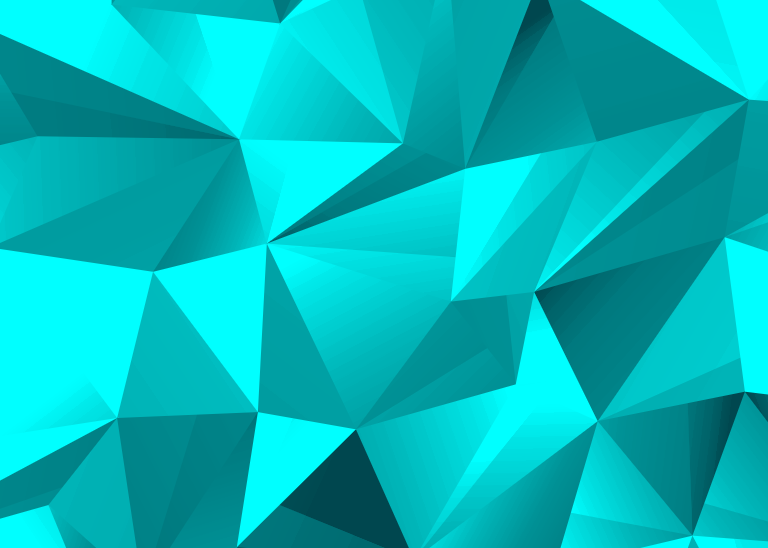
Reproduce this background procedurally as a WebGL 2 fragment shader.

```glsl
#version 300 es
precision highp float;
precision highp int;
// Low-poly backdrop: irregular shaded triangles in cyan and deep teal.

uniform vec2 u_resolution;
out vec4 outColor;

const float CELL_SIZE = 0.26;     // mesh spacing, in canvas heights
const float JITTER = 0.68;        // vertex scatter, in cells
const float MIN_SPAN = 0.03;      // weakest gradient inside a facet
const float MAX_SPAN = 0.42;      // strongest gradient inside a facet
const float BANDS = 44.0;         // fine steps in the gradients
const float BAND_STRENGTH = 0.5;
const float FOLD_CHANCE = 0.45;   // share of facets with a crease
const float FOLD_SHADE = 0.1;     // tone change across a crease
const int SEED = 17;

// Tone curve: area share below each level, and the level itself
const int KNOTS = 7;
const float SHARE[KNOTS] = float[](0.0, 0.04, 0.12, 0.38, 0.58, 0.75, 0.81);
const float LEVEL[KNOTS] = float[](0.28, 0.375, 0.475, 0.57, 0.715, 0.9, 1.0);

// Integer hash giving three values in 0..1
vec3 hash3(ivec3 key) {
    uvec3 v = uvec3(key + SEED) * 1664525u + 1013904223u;
    v.x += v.y * v.z; v.y += v.z * v.x; v.z += v.x * v.y;
    v ^= v >> 16u;
    v.x += v.y * v.z; v.y += v.z * v.x; v.z += v.x * v.y;
    return vec3(v >> 8u) / 16777216.0;
}

float cross2(vec2 a, vec2 b) { return a.x * b.y - a.y * b.x; }

float area(vec2 a, vec2 b, vec2 c) { return cross2(b - a, c - a); }

// Signed distance to the line a-b, positive on its left
float lineSide(vec2 p, vec2 a, vec2 b) {
    return cross2(normalize(b - a), p - a);
}

// Mesh vertex: staggered rows with random offsets
vec2 vertex(ivec2 id) {
    vec2 jitter = hash3(ivec3(id, 0)).xy - 0.5;
    return vec2(id) + vec2(0.5 * float(id.y & 1), 0.0) + JITTER * jitter;
}

vec3 toneColor(float share) {
    float tone = LEVEL[0];
    for (int i = 1; i < KNOTS; i++) {
        float t = clamp((share - SHARE[i - 1]) / (SHARE[i] - SHARE[i - 1]), 0.0, 1.0);
        tone += t * (LEVEL[i] - LEVEL[i - 1]);
    }
    return vec3(0.0, tone, min(1.0, tone + 0.04 * (1.0 - tone)));
}

// Shade of one triangle: even spread of tones, gradient and optional crease
vec3 facetColor(vec2 p, vec2 a, vec2 b, vec2 c, ivec3 id, float pixel) {
    vec3 look = hash3(id + ivec3(0, 0, 1));
    vec3 fold = hash3(id + ivec3(0, 0, 5));
    float span = mix(MIN_SPAN, MAX_SPAN, look.y * look.y);
    float base = fract(dot(vec3(id), vec3(0.7549, 0.5698, 0.381)) + 0.3 * look.x);
    float share = mix(0.7 * span, 1.0 - 0.5 * span, base);

    float angle = 6.2832 * look.z;
    vec2 direction = vec2(cos(angle), 0.6 * sin(angle));
    float slope = 2.0 * span * dot(direction, p - (a + b + c) / 3.0);
    share += mix(slope, floor(slope * BANDS + 0.5) / BANDS, BAND_STRENGTH);

    if (fold.x < FOLD_CHANCE) {
        vec2 hinge = mix(b, c, mix(0.15, 0.85, fold.y));
        float side = clamp(lineSide(p, a, hinge) / pixel + 0.5, 0.0, 1.0);
        share += FOLD_SHADE * (side - 0.5) * (fold.z < 0.5 ? -1.0 : 1.0);
    }
    return toneColor(share);
}

// Adds a triangle, weighted by its smooth coverage of the pixel
void addFacet(inout vec4 sum, vec2 p, vec2 a, vec2 b, vec2 c, ivec3 id, float pixel) {
    float inside = min(lineSide(p, a, b), min(lineSide(p, b, c), lineSide(p, c, a)));
    float cover = clamp(inside / pixel + 0.5, 0.0, 1.0);
    if (cover > 0.0) sum += cover * vec4(facetColor(p, a, b, c, id, pixel), 1.0);
}

void main() {
    float scale = u_resolution.y * CELL_SIZE;
    vec2 p = gl_FragCoord.xy / scale;
    float pixel = 1.0 / scale;
    ivec2 home = ivec2(floor(p));
    vec4 sum = vec4(toneColor(0.3), 1.0) * 0.0001;

    for (int y = -2; y <= 1; y++)
    for (int x = -2; x <= 2; x++) {
        ivec2 id = home + ivec2(x, y);
        vec2 a = vertex(id), b = vertex(id + ivec2(1, 0));
        vec2 c = vertex(id + ivec2(1, 1)), d = vertex(id + ivec2(0, 1));
        // Split each quad along the diagonal that avoids slivers
        float splitAC = min(area(a, b, c), area(a, c, d));
        float splitBD = min(area(b, c, d), area(b, d, a));
        if (splitAC > splitBD) {
            addFacet(sum, p, a, b, c, ivec3(id, 0), pixel);
            addFacet(sum, p, a, c, d, ivec3(id, 1), pixel);
        } else {
            addFacet(sum, p, b, c, d, ivec3(id, 0), pixel);
            addFacet(sum, p, b, d, a, ivec3(id, 1), pixel);
        }
    }
    outColor = vec4(sum.rgb / sum.a, 1.0);
}
```
